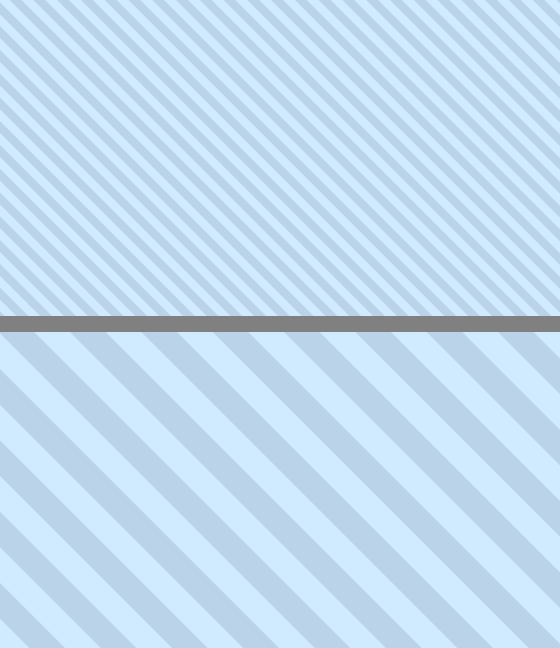
Top: the whole. Bottom: its middle third, enlarged.
Reproduce this pattern procedurally as a WebGL 1 fragment shader.

```glsl
precision highp float;

uniform vec2 u_resolution;

#define STRIPE_PERIOD 0.0532
#define STRIPE_OFFSET 0.02
#define LIGHT_SHARE 0.5
#define STRIPE_TILT 45.0
#define LIGHT_BLUE vec3(0.816, 0.918, 1.0)
#define DUSTY_BLUE vec3(0.729, 0.827, 0.910)

// Signed distance to the nearest light band, negative inside it
float lightBandDistance(float across) {
    float phase = across / STRIPE_PERIOD - STRIPE_OFFSET;
    float fromCentre = abs(fract(phase + 0.5) - 0.5);
    return (fromCentre - 0.5 * LIGHT_SHARE) * STRIPE_PERIOD;
}

void main() {
    // Centred coordinates, one unit per canvas height
    vec2 position = (gl_FragCoord.xy - 0.5 * u_resolution) / u_resolution.y;
    float pixel = 1.0 / u_resolution.y;

    // Stripes descend to the right; measure along their normal
    float tilt = radians(STRIPE_TILT);
    vec2 normal = vec2(sin(tilt), cos(tilt));
    float band = lightBandDistance(dot(position, normal));

    // One-pixel soft edge between the two blues
    float dusty = smoothstep(-0.7 * pixel, 0.7 * pixel, band);
    gl_FragColor = vec4(mix(LIGHT_BLUE, DUSTY_BLUE, dusty), 1.0);
}
```
